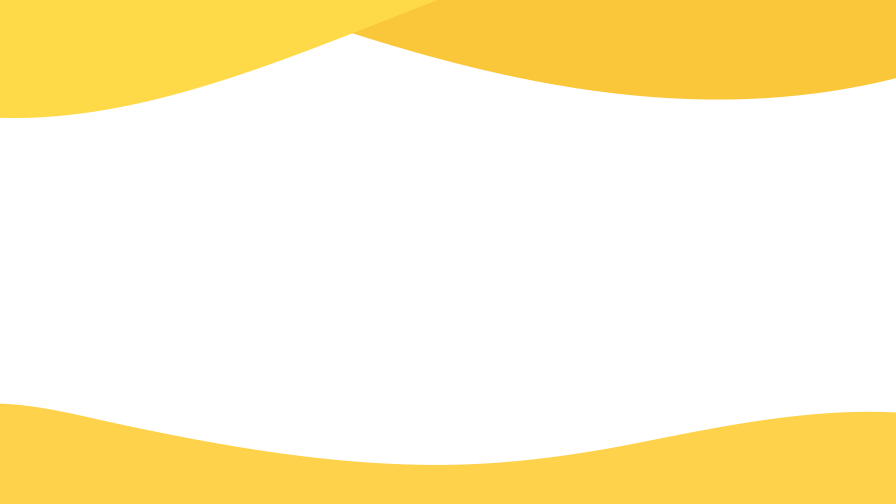
A Shadertoy shader for this background:

```glsl
// Yellow waves framing the top and bottom of a white page.

// Height at x of a smooth curve through two knots, each (x, y, slope).
float curve(float x, vec3 a, vec3 b) {
    float span = b.x - a.x;
    float t = clamp((x - a.x) / span, 0.0, 1.0);
    float s = 1.0 - t;
    return mix(a.y, b.y, t * t * (3.0 - 2.0 * t))
         + span * t * s * (a.z * s - b.z * t);
}

// Lower wave: a chain of curves with matching slopes.
float lowerWave(float x) {
    vec3 crest = vec3(2.083, 1.437, -0.215);
    vec3 trough = vec3(7.812, 0.698, 0.0);
    vec3 rise = vec3(11.458, 1.104, 0.2);
    if (x < crest.x) return curve(x, vec3(0.0, 1.792, -0.03), crest);
    if (x < trough.x) return curve(x, crest, trough);
    if (x < rise.x) return curve(x, trough, rise);
    return curve(x, rise, vec3(16.0, 1.635, -0.05));
}

// Antialiased coverage for a signed height above an edge.
float cover(float height) {
    return clamp(height * iResolution.y / 9.0 + 0.5, 0.0, 1.0);
}

void mainImage(out vec4 fragColor, in vec2 fragCoord) {
    // The canvas spans 16 by 9 units.
    vec2 p = fragCoord / iResolution.xy * vec2(16.0, 9.0);
    vec3 color = vec3(1.0);

    // Bottom wave
    color = mix(color, vec3(1.0, 0.824, 0.294), cover(lowerWave(p.x) - p.y));

    // Top right wave, then the top left wave overlapping it
    float right = curve(p.x, vec3(6.292, 8.406, -0.32), vec3(16.0, 7.604, 0.25));
    color = mix(color, vec3(0.984, 0.782, 0.227), cover(p.y - right));
    float left = curve(p.x, vec3(0.0, 6.896, -0.03), vec3(7.812, 9.0, 0.385));
    color = mix(color, vec3(1.0, 0.855, 0.282), cover(p.y - left));

    fragColor = vec4(color, 1.0);
}
```
